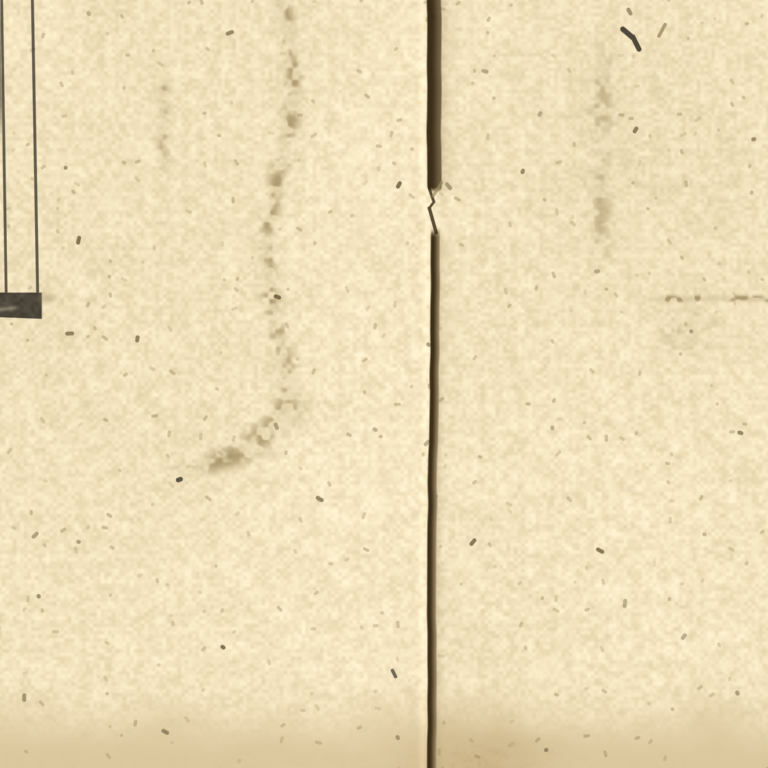
Write a Shadertoy shader that draws this texture.

```glsl
#define PAPER_DARK vec3(0.915, 0.855, 0.705)
#define PAPER_LIGHT vec3(0.985, 0.925, 0.785)
#define INK vec3(0.24, 0.22, 0.18)
#define CREASE_DARK vec3(0.20, 0.15, 0.07)
#define CREASE_SOFT vec3(0.56, 0.48, 0.35)
#define STAIN vec3(0.62, 0.54, 0.37)
#define GRAIN_SCALE 210.0
#define GRAIN_AMOUNT 0.15
#define SPECK_CELLS 15.0
#define FLECK_CELLS 48.0

float hash(vec2 p) {
    return fract(sin(dot(p, vec2(127.1, 311.7))) * 43758.5453);
}

float noise(vec2 p) {
    vec2 i = floor(p), f = fract(p);
    f = f * f * (3.0 - 2.0 * f);
    return mix(mix(hash(i), hash(i + vec2(1, 0)), f.x),
               mix(hash(i + vec2(0, 1)), hash(i + vec2(1, 1)), f.x), f.y);
}

float fbm(vec2 p) {
    float sum = 0.0, amp = 0.5;
    for (int k = 0; k < 4; k++) {
        sum += amp * noise(p);
        p = p * 2.03 + 17.3;
        amp *= 0.5;
    }
    return sum;
}

float segment(vec2 p, vec2 a, vec2 b) {
    vec2 d = b - a;
    return length(p - a - d * clamp(dot(p - a, d) / dot(d, d), 0.0, 1.0));
}

float stroke(vec2 p, vec2 a, vec2 b, float halfWidth, float soft) {
    return 1.0 - smoothstep(halfWidth - soft, halfWidth + soft, segment(p, a, b));
}

float bell(float d, float width) {
    return exp(-d * d / (width * width));
}

float band(float v, float lo, float hi, float soft) {
    return smoothstep(lo - soft, lo + soft, v) * (1.0 - smoothstep(hi - soft, hi + soft, v));
}

// One randomly turned oval per chosen cell
float specks(vec2 uv, float cells, float chance, float size, float soft) {
    vec2 id = floor(uv * cells);
    vec2 center = (id + 0.2 + 0.6 * vec2(hash(id + 3.1), hash(id + 8.7))) / cells;
    float angle = 6.283 * hash(id + 5.3);
    vec2 dir = vec2(cos(angle), sin(angle)) * size * hash(id + 1.9);
    float dotMask = stroke(uv, center - dir, center + dir, size * 0.75, soft);
    return dotMask * step(hash(id + 12.4), chance) * (0.4 + 0.6 * hash(id + 7.7));
}

void mainImage(out vec4 fragColor, in vec2 fragCoord) {
    vec2 uv = fragCoord / iResolution.xy;
    float x = uv.x, y = uv.y;
    float soft = max(0.8 / iResolution.y, 0.0012);

    // Paper tone and grain
    float grain = 0.6 * noise(uv * GRAIN_SCALE) + 0.4 * noise(uv * GRAIN_SCALE * 0.47 + 31.0);
    float tone = 0.56 + 0.5 * (fbm(uv * 5.0) - 0.47);
    tone -= 0.22 * bell(length((uv - vec2(0.2, 0.72)) * vec2(1.0, 0.6)), 0.2);
    tone -= 0.25 * bell(length((uv - vec2(0.88, 0.78)) * vec2(1.0, 0.6)), 0.16);
    tone += 0.16 * bell(x - 0.5, 0.09);
    vec3 col = mix(PAPER_DARK, PAPER_LIGHT, clamp(tone, 0.0, 1.0));
    col += (grain - 0.5) * GRAIN_AMOUNT * vec3(0.8, 0.85, 1.0);

    // Browned lower edge
    float browning = 1.0 - smoothstep(0.0, 0.12, y + 0.05 * (fbm(uv * 14.0) - 0.5));
    browning *= 0.3 + 0.5 * grain + 0.35 * bell(x - 0.62, 0.09);
    col = mix(col, vec3(0.70, 0.59, 0.40), 0.65 * browning);

    // Faint mottled stains
    float bend = max(0.5 - y, 0.0);
    float spine = 0.365 + 0.018 * sin((y - 0.78) * 14.0) - 9.0 * bend * bend;
    float stain = bell(x - spine, 0.012 + 0.25 * bend) * smoothstep(0.37, 0.4, y);
    stain += bell(x - 0.212, 0.007) * band(y, 0.78, 0.89, 0.01);
    stain += 0.6 * bell(x - 0.782, 0.015) * band(y, 0.67, 0.93, 0.03);
    stain += 1.4 * bell(y - 0.611, 0.004) * smoothstep(0.82, 0.88, x);
    stain += 0.6 * bell(length(uv - vec2(0.89, 0.57)), 0.03);
    float mottle = smoothstep(0.45, 0.75, 0.5 * noise(uv * 130.0) + 0.5 * noise(uv * 55.0));
    col = mix(col, STAIN, clamp(stain * (0.13 + 0.65 * mottle), 0.0, 0.8));

    // Scattered specks
    col = mix(col, vec3(0.40, 0.34, 0.22), 0.85 * specks(uv, SPECK_CELLS, 0.16, 0.0034, soft));
    col = mix(col, STAIN, 0.5 * specks(uv + 0.37, FLECK_CELLS, 0.16, 0.0028, soft));

    // Ruled lines ending in a heavy bar
    float rules = stroke(uv, vec2(0.002, 1.01), vec2(0.008, 0.62), 0.0018, soft);
    rules = max(rules, stroke(uv, vec2(0.042, 1.01), vec2(0.049, 0.62), 0.0019, soft));
    rules = max(rules, 0.7 * band(x, -0.1, 0.004, soft) * smoothstep(0.8, 0.88, y));
    col = mix(col, INK, 0.8 * rules);
    float bar = band(y, 0.587 - 0.04 * x, 0.619, soft) * (1.0 - smoothstep(0.053, 0.056, x));
    float wear = 0.3 * bell(y - 0.597 - 0.1 * x, 0.003) * (1.0 - smoothstep(0.015, 0.03, x));
    col = mix(col, INK + 0.12 * (grain - 0.3), bar * (0.95 - wear));
    col = mix(col, STAIN, 0.45 * bell(length((uv - vec2(0.062, 0.612)) * vec2(0.6, 1.0)), 0.007));

    // Ink nick and small marks
    float nick = stroke(uv, vec2(0.811, 0.962), vec2(0.824, 0.951), 0.0034, soft);
    nick = max(nick, stroke(uv, vec2(0.824, 0.952), vec2(0.832, 0.936), 0.0032, soft));
    nick = max(nick, 0.8 * stroke(uv, vec2(0.511, 0.127), vec2(0.515, 0.119), 0.0022, soft));
    nick = max(nick, 0.9 * stroke(uv, vec2(0.232, 0.375), vec2(0.235, 0.376), 0.003, soft));
    col = mix(col, INK, 0.9 * nick);
    col = mix(col, STAIN, 0.8 * stroke(uv, vec2(0.866, 0.968), vec2(0.858, 0.953), 0.0022, soft));

    // Vertical crease: lit lip, sharp dark edge, soft right shade
    float upper = smoothstep(0.748, 0.757, y);
    float lower = 1.0 - smoothstep(0.69, 0.705, y);
    float left = mix(0.5565 + 0.0045 * smoothstep(0.25, 0.65, y), 0.556, upper);
    left += 0.0012 * (noise(vec2(y * 35.0, 2.0)) - 0.5);
    float width = mix(0.0115, 0.0185, upper);
    float across = (x - left) / width;
    float open = max(upper, lower);
    col += 0.05 * bell(x - left + 0.006, 0.005);
    col = mix(col, STAIN, 0.3 * open * smoothstep(0.0, 0.5, across) * exp(-max(across - 1.0, 0.0) * 1.6));
    float gap = band(x, left, left + width, soft * 1.3) * open;
    vec3 shade = mix(CREASE_DARK, CREASE_SOFT, smoothstep(0.25, 1.0, across) * (1.0 - 0.35 * upper));
    col = mix(col, shade, 0.95 * gap);

    // Torn notch joining the two lengths
    float tear = stroke(uv, vec2(0.559, 0.754), vec2(0.565, 0.737), 0.0018, soft);
    tear = max(tear, stroke(uv, vec2(0.565, 0.737), vec2(0.559, 0.729), 0.0016, soft));
    tear = max(tear, stroke(uv, vec2(0.559, 0.729), vec2(0.568, 0.697), 0.0022, soft));
    col = mix(col, CREASE_DARK, 0.8 * tear);
    col = mix(col, STAIN, 0.7 * stroke(uv, vec2(0.575, 0.762), vec2(0.564, 0.745), 0.002, soft));

    fragColor = vec4(clamp(col, 0.0, 1.0), 1.0);
}
```
